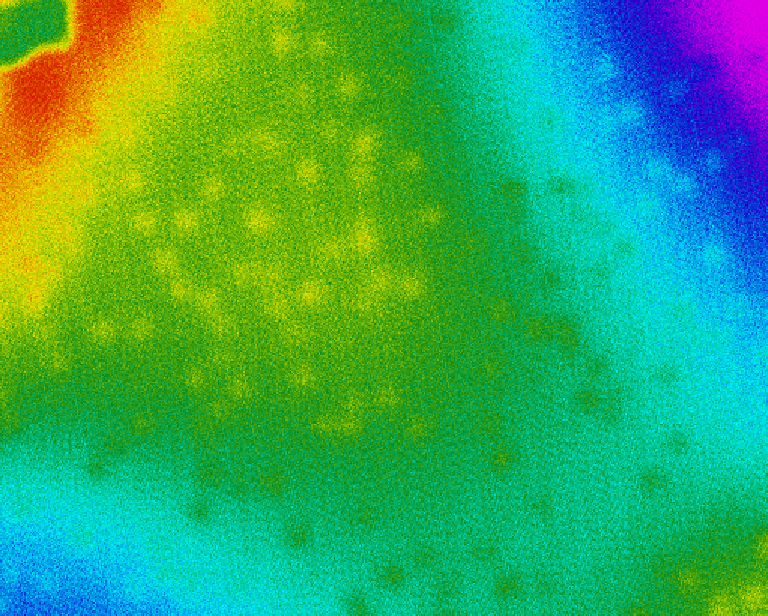
This background is drawn by a Shadertoy shader. Its source:

```glsl
#define GRAIN_ROWS 410.0
#define GRAIN_AMOUNT 0.70
#define STREAK_AMOUNT 0.07
#define SPOT_ROWS 18.0
#define SPOT_AMOUNT 0.38
#define SPOT_DENSITY 0.36
#define PLATEAU 3.42
#define BLEND 0.8

// Heat scale, from coldest to hottest
const vec3 HEAT[6] = vec3[6](
    vec3(0.88, 0.0, 0.90), vec3(0.02, 0.0, 0.78), vec3(0.0, 0.98, 1.0),
    vec3(0.02, 0.51, 0.04), vec3(0.96, 0.95, 0.0), vec3(0.84, 0.10, 0.0));

float hash(vec2 p) {
    return fract(sin(dot(p, vec2(12.9898, 78.233))) * 43758.5453);
}

float smoothMin(float a, float b, float k) {
    float h = max(k - abs(a - b), 0.0) / k;
    return min(a, b) - h * h * k * 0.25;
}

float glow(vec2 p, vec2 center, vec2 radius) {
    vec2 d = (p - center) / radius;
    return exp(-dot(d, d));
}

float segmentDistance(vec2 p, vec2 a, vec2 b) {
    vec2 ab = b - a;
    float along = clamp(dot(p - a, ab) / dot(ab, ab), 0.0, 1.0);
    return length(p - a - ab * along);
}

vec3 heatColor(float level) {
    level = clamp(level, 0.0, 5.0);
    int i = min(int(level), 4);
    return mix(HEAT[i], HEAT[i + 1], level - float(i));
}

// Soft round spots scattered over a jittered grid
float spots(vec2 p) {
    vec2 cell = floor(p);
    float sum = 0.0;
    for (int j = -1; j <= 1; j++) {
        for (int i = -1; i <= 1; i++) {
            vec2 id = cell + vec2(i, j);
            vec2 center = id + vec2(hash(id), hash(id + 17.3));
            float strength = step(hash(id + 41.7), SPOT_DENSITY)
                           * (0.4 + 0.6 * hash(id + 71.1));
            sum += strength * glow(p, center, vec2(0.38));
        }
    }
    return sum;
}

// Smooth temperature; x runs right and y runs down, both from 0 to 1
float temperature(vec2 p, float aspect) {
    float x = p.x, y = p.y;

    // Cold upper right corner
    float coldEdge = 0.672 + 0.25 * y + 0.45 * y * y;
    float coldWidth = 0.15 + 0.10 * y + 0.25 * y * y;
    float right = 2.0 - (x - coldEdge) / coldWidth;
    right -= 0.3 * glow(p, vec2(1.0, 0.05), vec2(0.11, 0.13));

    // Cold lower left corner, levelling off at its coldest
    float coolEdge = 0.65 + 0.6 * x * x;
    float coolWidth = 0.19 + 0.1 * x + 0.9 * x * x;
    float lower = 3.0 - (y - coolEdge) / coolWidth;
    lower = -smoothMin(-lower, -1.4, 0.6);

    float level = smoothMin(smoothMin(right, lower, BLEND), PLATEAU, BLEND);

    // Mild middle, cool lower right and its warm corner
    level += 0.18 * glow(p, vec2(0.45, 0.46), vec2(0.16, 0.18));
    level -= 0.36 * glow(p, vec2(0.76, 0.84), vec2(0.28, 0.24));
    level += 0.80 * glow(p, vec2(1.0, 1.0), vec2(0.14, 0.20));

    // Hot upper left corner with two hotter lobes
    float heat = 0.50 + (0.255 - x - 0.55 * y) / 0.145;
    level -= smoothMin(0.0, -heat, BLEND);
    level = smoothMin(level, 4.62, 0.4);
    level += 0.45 * glow(p, vec2(0.055, 0.15), vec2(0.05, 0.065));
    level += 0.35 * glow(p, vec2(0.135, 0.03), vec2(0.05, 0.08));
    level -= 0.55 * glow(p, vec2(-0.01, 0.15), vec2(0.02, 0.06));

    // Cool hollow inside the hot corner
    vec2 q = vec2(x * aspect, y);
    float hollow = segmentDistance(q, vec2(0.0, 0.06), vec2(0.075, 0.03));
    hollow += 0.006 * sin(q.x * 70.0) * sin(q.y * 55.0);
    return mix(3.0, level, smoothstep(0.028, 0.066, hollow));
}

void mainImage(out vec4 fragColor, in vec2 fragCoord) {
    vec2 p = fragCoord / iResolution.xy;
    p.y = 1.0 - p.y;
    float aspect = iResolution.x / iResolution.y;
    vec2 square = vec2(p.x * aspect, p.y);

    float level = temperature(p, aspect);
    level += SPOT_AMOUNT * (spots(square * SPOT_ROWS) - 0.1);

    // Faint column and row streaks
    vec2 grain = floor(square * GRAIN_ROWS);
    level += STREAK_AMOUNT * (hash(vec2(grain.x, 3.0)) - 0.5);
    level += STREAK_AMOUNT * 0.6 * (hash(vec2(7.0, grain.y)) - 0.5);

    // Sensor grain, averaged over four fine cells
    vec3 color = vec3(0.0);
    for (int i = 0; i < 4; i++) {
        vec2 id = grain * 2.0 + vec2(i % 2, i / 2);
        float noise = hash(id) + hash(id + 57.0) - 1.0;
        color += 0.25 * heatColor(level + GRAIN_AMOUNT * noise);
    }
    fragColor = vec4(color, 1.0);
}
```
